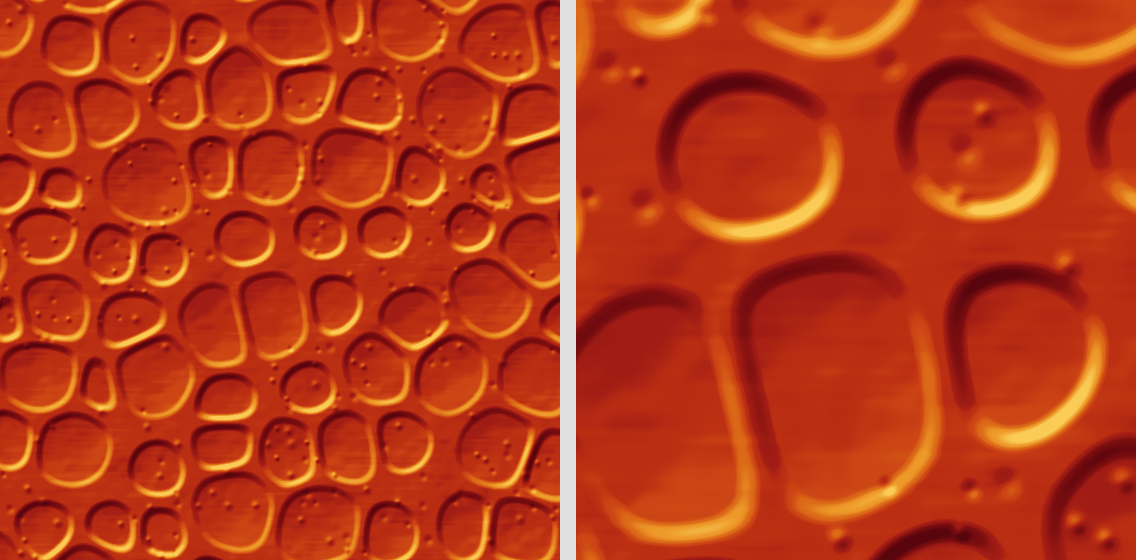
Left, the full canvas; right, a detail of the centre.
Write a three.js fragment shader that draws this texture.

```glsl
varying vec2 vUv;

float hash(vec2 p) {
  return fract(sin(dot(p, vec2(127.1, 311.7))) * 43758.5453);
}

vec2 hash2(vec2 p) {
  return vec2(hash(p), hash(p + 37.3));
}

float noise(vec2 p) {
  vec2 i = floor(p), f = fract(p);
  f = f * f * (3.0 - 2.0 * f);
  return mix(mix(hash(i), hash(i + vec2(1.0, 0.0)), f.x),
             mix(hash(i + vec2(0.0, 1.0)), hash(i + 1.0), f.x), f.y);
}

// Grain centre on a staggered, jittered grid (xy) and its radius (z)
vec3 grain(vec2 id) {
  vec2 centre = id + 0.5 + 0.6 * (hash2(id) - 0.5);
  centre.x += 0.5 * mod(id.y, 2.0);
  return vec3(centre, mix(0.36, 0.68, hash(id + 71.9)));
}

float power(vec2 p, vec3 g) {
  vec2 d = p - g.xy;
  return dot(d, d) - g.z * g.z;
}

// Rounded, tightly packed domes
float grainHeight(vec2 p) {
  vec2 base = floor(p);
  vec3 owner = vec3(0.0);
  float best = 1e3;
  for (float j = -2.0; j <= 2.0; j++) {
    for (float i = -2.0; i <= 2.0; i++) {
      vec3 g = grain(base + vec2(i, j));
      float d = power(p, g);
      if (d < best) {
        best = d;
        owner = g;
      }
    }
  }

  // Smooth minimum of the distances to all borders and to a round limit
  float r = length(p - owner.xy);
  float sum = exp(-12.0 * (owner.z + 0.09 - r));
  for (float j = -2.0; j <= 2.0; j++) {
    for (float i = -2.0; i <= 2.0; i++) {
      vec3 g = grain(base + vec2(i, j));
      float gap = distance(g.xy, owner.xy);
      if (gap > 0.001) sum += exp(-6.0 * (power(p, g) - best) / gap);
    }
  }
  float inside = -log(sum) / 12.0;
  return smoothstep(0.0, 0.11, inside) * max(0.13 - 0.2 * r * r, 0.04);
}

// Small pits and bumps, gathered in clusters
float spotHeight(vec2 p) {
  vec2 q = p * 4.5;
  vec2 base = floor(q);
  float h = 0.0;
  for (float j = -1.0; j <= 1.0; j++) {
    for (float i = -1.0; i <= 1.0; i++) {
      vec2 id = base + vec2(i, j);
      vec2 d = q - id - 0.2 - 0.6 * hash2(id + 13.7);
      float present = step(hash(id + 5.1), 0.5 * smoothstep(0.4, 0.75, noise(id * 0.4)));
      float size = mix(0.13, 0.24, hash(id + 8.6));
      float lift = hash(id + 2.4) < 0.5 ? -0.028 : 0.022;
      h += present * lift * exp(-dot(d, d) / (size * size));
    }
  }
  return h;
}

float surface(vec2 p) {
  return grainHeight(p) + spotHeight(p) + 0.03 * noise(p * 2.6) + 0.007 * noise(p * 8.0);
}

vec3 palette(float t) {
  vec3 c = mix(vec3(0.35, 0.02, 0.05), vec3(0.47, 0.05, 0.06), smoothstep(-1.2, -0.7, t));
  c = mix(c, vec3(0.63, 0.11, 0.08), smoothstep(-0.7, -0.2, t));
  c = mix(c, vec3(0.73, 0.18, 0.07), smoothstep(-0.2, 0.0, t));
  c = mix(c, vec3(0.80, 0.27, 0.08), smoothstep(0.0, 0.18, t));
  c = mix(c, vec3(0.86, 0.41, 0.09), smoothstep(0.18, 0.45, t));
  c = mix(c, vec3(0.93, 0.60, 0.16), smoothstep(0.45, 0.8, t));
  return mix(c, vec3(0.98, 0.80, 0.34), smoothstep(0.8, 1.2, t));
}

void main() {
  vec2 p = vUv * 8.0 + 20.0;

  // Slope along the light: lower right rims glow, upper left rims darken
  vec2 lightStep = 0.02 * normalize(vec2(0.5, -0.87));
  float slope = (surface(p - lightStep) - surface(p + lightStep)) / 0.04;

  // Faint horizontal scan lines
  float scan = noise(vec2(vUv.x * 14.0, vUv.y * 220.0)) - 0.5;
  gl_FragColor = vec4(palette(slope + 0.08 * scan), 1.0);
}
```
